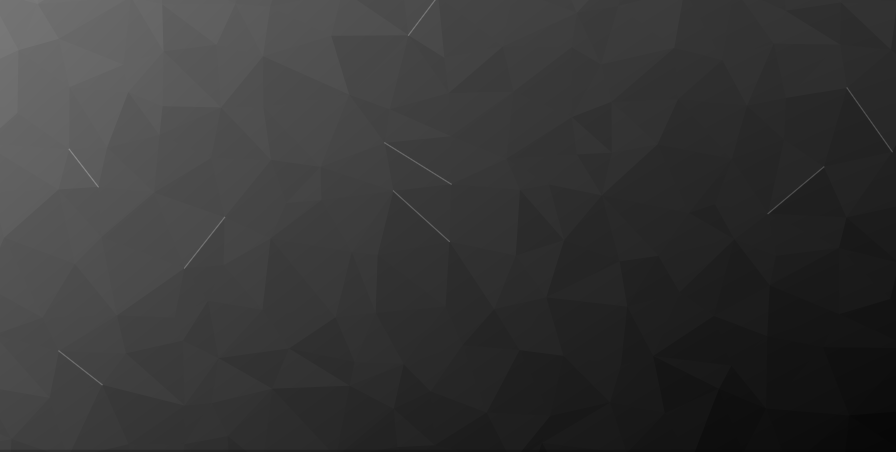
Give the GLSL for this background, as a Shadertoy shader.

```glsl
// A grey low-poly backdrop, bright at the upper left and near black at the lower right.
// A jittered grid is split into triangles, each shaded by the gradient at its centre
// plus a hashed offset; a few mesh edges picked by hash glow as hairline seams.

const vec2  GRID         = vec2(16.0, 9.0);        // mesh cells across the canvas
const float JITTER       = 0.68;                   // vertex wander, in cells
const vec3  TOP_TONES    = vec3(0.47, 0.285, 0.19); // left, middle, right
const vec3  BOTTOM_TONES = vec3(0.25, 0.12, 0.025);
const float FACET_BLEND  = 0.6;                    // 0 smooth, 1 flat facets
const float FACET_NOISE  = 0.022;                  // tone spread between facets
const float SEAM_CHANCE  = 0.06;                   // share of cells with a seam
const float SEAM_WIDTH   = 0.0026;                 // in canvas heights
const float SEAM_GLOW    = 0.17;
const float RIM_HEIGHT   = 0.005;                  // dark rim along the bottom
const float RIM_SHADE    = 0.8;

float hash(vec2 p) {
    vec3 q = fract(p.xyx * vec3(0.1031, 0.1030, 0.0973));
    q += dot(q, q.yzx + 33.33);
    return fract((q.x + q.y) * q.z);
}

// Mesh vertex in canvas units, where the height is 1.
vec2 meshVertex(vec2 id, vec2 canvas) {
    vec2 offset = vec2(hash(id + 17.3), hash(id + 71.9)) - 0.5;
    return (id + JITTER * offset) / GRID * canvas;
}

// Parabola through the left, middle and right tones.
float toneAcross(vec3 tones, float x) {
    float curve = 2.0 * (tones.x + tones.z - 2.0 * tones.y);
    return tones.x + x * (tones.z - tones.x - curve + curve * x);
}

float gradientTone(vec2 uv) {
    return mix(toneAcross(BOTTOM_TONES, uv.x), toneAcross(TOP_TONES, uv.x), uv.y);
}

// Signed distance to the line a-b, positive on its right side.
float sideDistance(vec2 p, vec2 a, vec2 b) {
    vec2 edge = b - a;
    return dot(p - a, vec2(edge.y, -edge.x)) / length(edge);
}

float segmentDistance(vec2 p, vec2 a, vec2 b) {
    vec2 edge = b - a;
    float t = clamp(dot(p - a, edge) / dot(edge, edge), 0.0, 1.0);
    return length(p - a - edge * t);
}

// Weighted tone and coverage of one counter-clockwise triangle.
vec2 facet(vec2 p, vec2 a, vec2 b, vec2 c, vec2 canvas, float pixel, float noise) {
    float d = max(sideDistance(p, a, b), max(sideDistance(p, b, c), sideDistance(p, c, a)));
    float coverage = clamp(0.5 - d / pixel, 0.0, 1.0);
    vec2 centre = (a + b + c) / 3.0;
    float tone = mix(gradientTone(p / canvas), gradientTone(centre / canvas), FACET_BLEND);
    return vec2(tone + FACET_NOISE * (noise - 0.5), 1.0) * coverage;
}

void mainImage(out vec4 fragColor, in vec2 fragCoord) {
    float pixel = 1.0 / iResolution.y;
    vec2 canvas = vec2(iResolution.x * pixel, 1.0);
    vec2 p = fragCoord * pixel;
    vec2 home = floor(p / canvas * GRID);

    vec2 shade = vec2(0.0);
    float seam = 0.0;
    for (int y = -1; y <= 1; y++) {
        for (int x = -1; x <= 1; x++) {
            vec2 id = home + vec2(x, y);
            vec2 a = meshVertex(id, canvas);
            vec2 b = meshVertex(id + vec2(1, 0), canvas);
            vec2 c = meshVertex(id + vec2(1, 1), canvas);
            vec2 d = meshVertex(id + vec2(0, 1), canvas);
            float noiseA = hash(id + 131.7);
            float noiseB = hash(id + 211.1);

            // Split each cell along its shorter diagonal.
            bool rising = distance(a, c) < distance(b, d);
            shade += facet(p, a, b, rising ? c : d, canvas, pixel, noiseA);
            shade += facet(p, rising ? a : b, c, d, canvas, pixel, noiseB);

            // Light the diagonal of a few cells.
            if (hash(id + 307.5) < SEAM_CHANCE) {
                float dist = segmentDistance(p, rising ? a : b, rising ? c : d);
                float line = clamp(0.5 + (0.5 * SEAM_WIDTH - dist) / pixel, 0.0, 1.0);
                seam = max(seam, line);
            }
        }
    }

    float tone = shade.x / max(shade.y, 0.0001) + SEAM_GLOW * seam;
    float rim = 1.0 - smoothstep(RIM_HEIGHT - pixel, RIM_HEIGHT + pixel, p.y);
    tone *= mix(1.0, RIM_SHADE, rim);
    fragColor = vec4(vec3(clamp(tone, 0.0, 1.0)), 1.0);
}
```
